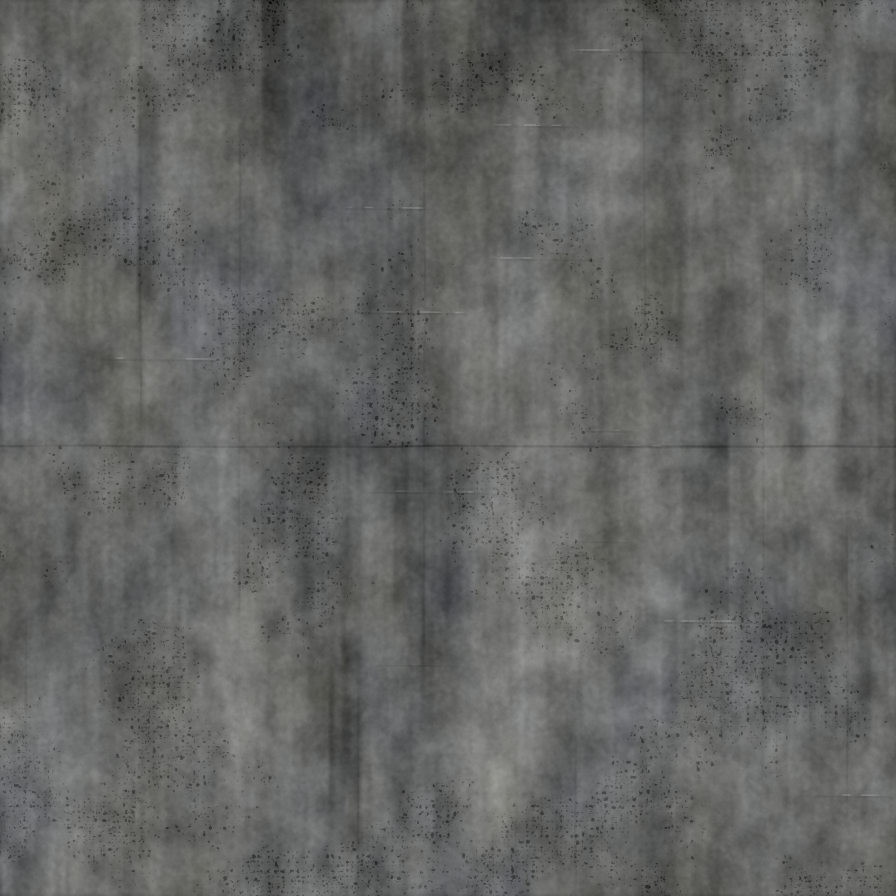
This texture is drawn by a WebGL 2 fragment shader. Its source:

```glsl
#version 300 es
precision highp float;
// Weathered cast concrete: layered value noise gives clouds, vertical water
// streaks and grain; hashed cells place clustered pores, and short loops add
// board stains, formwork seams and pale horizontal scratches.

uniform vec2 u_resolution;
out vec4 fragColor;

const float BASE_TONE = 0.392;
const float CLOUD_AMOUNT = 0.22;
const float STREAK_AMOUNT = 0.20;
const float MOTTLE_AMOUNT = 0.19;
const float FIBRE_AMOUNT = 0.035;
const float GRAIN_AMOUNT = 0.085;
const float STAIN_DEPTH = 0.075;
const float PORE_DEPTH = 0.15;
const float SEAM_DEPTH = 0.055;
const float SCRATCH_GAIN = 0.09;
const float TINT_AMOUNT = 0.04;
const int STAINS = 10;
const int SEAMS = 9;
const int SCRATCHES = 14;

float hash(vec2 p) {
    vec3 q = fract(vec3(p.xyx) * 0.1031);
    q += dot(q, q.yzx + 33.33);
    return fract((q.x + q.y) * q.z);
}

float noise(vec2 p) {
    vec2 cell = floor(p), f = fract(p);
    f = f * f * (3.0 - 2.0 * f);
    float low = mix(hash(cell), hash(cell + vec2(1, 0)), f.x);
    float high = mix(hash(cell + vec2(0, 1)), hash(cell + vec2(1, 1)), f.x);
    return mix(low, high, f.y);
}

// Octaves are turned a little so that the lattice does not show.
float fbm(vec2 p, float turn) {
    float sum = 0.0, weight = 0.533;
    mat2 spin = mat2(cos(turn), sin(turn), -sin(turn), cos(turn));
    for (int i = 0; i < 4; i++) {
        sum += weight * noise(p);
        p = spin * p * 2.03 + vec2(17.3, 9.1);
        weight *= 0.5;
    }
    return sum;
}

// Soft line of the given half width, never thinner than the pixel.
float line(float d, float halfWidth, float px) {
    float w = max(halfWidth, 0.6 * px);
    return halfWidth / w * (1.0 - smoothstep(0.4 * w, 1.6 * w, abs(d)));
}

// Window of half length h around zero with soft ends.
float span(float d, float h, float soft) {
    return 1.0 - smoothstep(h - soft, h + soft, abs(d));
}

// One irregular pit per grid cell, kept only where pits cluster.
float pores(vec2 p, float cells, float density, float cluster, float px) {
    vec2 id = floor(p * cells);
    vec2 seed = id + cells;
    vec2 jitter = 0.3 + 0.4 * vec2(hash(seed + 3.7), hash(seed + 8.2));
    float present = smoothstep(0.0, 0.1, density * (0.03 + cluster) - hash(seed));
    vec2 d = fract(p * cells) - jitter;
    d *= mix(vec2(0.7, 1.3), vec2(1.3, 0.7), hash(seed + 5.1));
    float radius = mix(0.11, 0.27, pow(hash(seed + 12.4), 2.0));
    float dist = length(d) + 0.22 * (noise(p * cells * 4.0) - 0.5);
    float soft = max(0.09, 0.8 * px * cells);
    return present * (1.0 - smoothstep(radius - soft, radius + soft, dist));
}

void main() {
    vec2 p = gl_FragCoord.xy / u_resolution;
    float px = 1.0 / min(u_resolution.x, u_resolution.y);

    // Broad tone, paler toward the bottom
    float tone = BASE_TONE + 0.045 * (0.5 - smoothstep(0.2, 0.65, p.y)) + 0.01;
    tone += CLOUD_AMOUNT * (fbm(p * vec2(8.0, 6.0) + 3.0, 0.5) - 0.5);
    tone += STREAK_AMOUNT * (fbm(p * vec2(26.0, 3.2) + 60.0, 0.0) - 0.5);
    tone += MOTTLE_AMOUNT * (fbm(p * vec2(36.0, 30.0) + 90.0, 0.6) - 0.5);
    tone += FIBRE_AMOUNT * (noise(p * vec2(170.0, 9.0)) - 0.5);
    tone += GRAIN_AMOUNT * (fbm(mat2(0.8, 0.6, -0.6, 0.8) * p * 190.0, 0.6) - 0.5);

    // Board stains: one crisp edge, fading sideways
    for (int i = 0; i < STAINS; i++) {
        vec2 seed = vec2(float(i) * 7.3, 21.0);
        float d = p.x - hash(seed);
        d *= hash(seed + 1.0) < 0.3 ? -1.0 : 1.0;
        float fade = smoothstep(-0.003, 0.004, d) * exp(-max(d, 0.0) / 0.028);
        float reach = span(p.y - hash(seed + 2.0), 0.06 + 0.09 * hash(seed + 4.0), 0.05);
        tone -= STAIN_DEPTH * fade * reach * (0.6 + 0.8 * noise(p * vec2(130.0, 6.0)));
    }

    // Formwork seams: upright joints, one full cross joint and the outer rim
    float worn = 0.2 + 1.1 * noise(p * 23.0 + 7.0);
    float seam = 0.0;
    for (int i = 0; i < SEAMS; i++) {
        vec2 seed = vec2(float(i) * 5.9, 77.0);
        float x = (float(i) + 0.2 + 0.6 * hash(seed)) / float(SEAMS);
        float wobble = 0.002 * (noise(vec2(p.y * 9.0, float(i))) - 0.5);
        float reach = span(p.y - hash(seed + 1.0), 0.1 + 0.2 * hash(seed + 2.0), 0.05);
        seam += 0.6 * reach * line(p.x - x + wobble, 0.0014, px);
        seam += 0.25 * reach * line(p.x - x + wobble, 0.006, px);
    }
    float joint = p.y - 0.502 + 0.002 * (noise(vec2(p.x * 12.0, 4.0)) - 0.5);
    seam += 1.4 * line(joint, 0.0013, px) + 0.3 * line(joint, 0.006, px);
    vec2 rim = min(p, 1.0 - p);
    seam += 0.7 * (1.0 - smoothstep(0.0, 0.005, min(rim.x, rim.y)));
    tone -= SEAM_DEPTH * worn * seam;

    // Short horizontal scratches, pale flecks over a faint dark groove
    for (int i = 0; i < SCRATCHES; i++) {
        vec2 seed = vec2(float(i) * 3.7, 133.0);
        float reach = span(p.x - hash(seed), 0.02 + 0.05 * hash(seed + 1.0), 0.015);
        float d = p.y - hash(seed + 2.0) + 0.01 * (p.x - 0.5);
        float fleck = smoothstep(0.5, 0.85, noise(vec2(p.x * 90.0, float(i) * 4.0)));
        tone += reach * SCRATCH_GAIN * fleck * line(d, 0.0009, px);
        tone -= reach * 0.025 * line(d + 0.002, 0.0012, px);
    }

    // Pores in three sizes, sharing the same clusters
    float cluster = smoothstep(0.48, 0.72, fbm(p * 11.0 + 41.0, 0.5));
    float pits = pores(p, 125.0, 0.4, cluster, px);
    pits = max(pits, 0.85 * pores(p + 0.37, 180.0, 0.45, cluster, px));
    pits = max(pits, 0.6 * pores(p + 0.71, 240.0, 0.4, cluster, px));
    tone -= PORE_DEPTH * pits + 0.012 * cluster;

    // Slight warm and cool drift
    float drift = TINT_AMOUNT * (fbm(p * vec2(14.0, 9.0) + 150.0, 0.4) - 0.5);
    vec3 colour = vec3(tone) + drift * vec3(0.6, 0.2, -1.0) + vec3(-0.002, 0.003, -0.003);
    fragColor = vec4(clamp(colour, 0.0, 1.0), 1.0);
}
```
